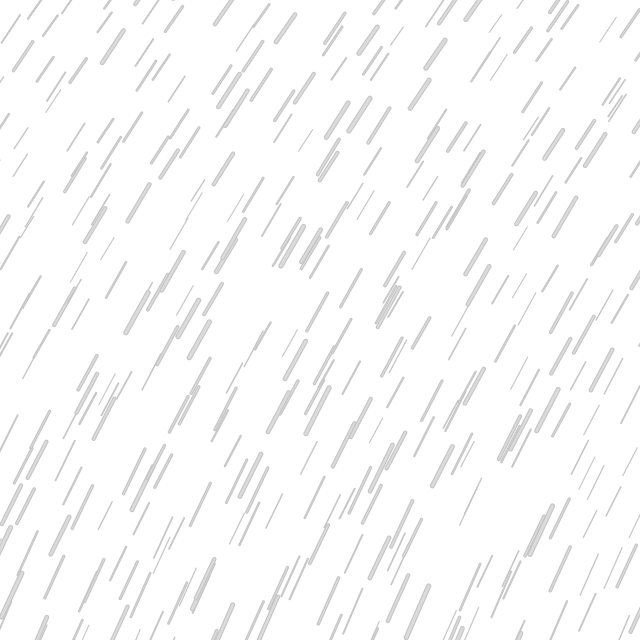
This pattern is drawn by a Shadertoy shader. Its source:

```glsl
// Integer hash: four random values in 0..1
vec4 hash4(ivec3 cell) {
    uvec4 v = uvec4(uvec3(cell + 16), 7u) * 1664525u + 1013904223u;
    for (int i = 0; i < 2; i++) {
        v.x += v.y * v.w;
        v.y += v.z * v.x;
        v.z += v.x * v.y;
        v.w += v.y * v.z;
        v ^= v >> 16u;
    }
    return vec4(v >> 8u) / 16777216.0;
}

// Signed distance to a capsule centred on the origin
float capsule(vec2 p, vec2 halfAxis, float radius) {
    float t = clamp(dot(p, halfAxis) / dot(halfAxis, halfAxis), -1.0, 1.0);
    return length(p - halfAxis * t) - radius;
}

float coverage(float dist, float pixel) {
    return clamp(0.5 - dist / pixel, 0.0, 1.0);
}

void mainImage(out vec4 fragColor, in vec2 fragCoord) {
    const float cells = 13.0;
    const vec3 outlineGray = vec3(0.765);
    const vec3 fillGray = vec3(0.86);
    float pixel = 1.0 / iResolution.y;
    vec2 uv = fragCoord * pixel;
    ivec2 home = ivec2(floor(uv * cells));
    vec3 color = vec3(1.0);

    // Two streaks per cell, gathered from the neighbouring cells
    for (int y = -1; y <= 1; y++)
    for (int x = -1; x <= 1; x++)
    for (int k = 0; k < 2; k++) {
        ivec2 cell = home + ivec2(x, y);
        vec4 rnd = hash4(ivec3(cell, k));
        vec2 center = (vec2(cell) + rnd.xy) / cells;

        // Streaks grow steeper and longer toward the bottom
        float angle = radians(mix(66.5, 55.0, center.y) + 2.0 * rnd.w - 1.0);
        float halfLength = mix(0.019, 0.039, 0.5 * (rnd.z + rnd.w)) * mix(1.22, 0.8, center.y);
        float radius = mix(0.0008, 0.0041, pow(rnd.z, 1.4));
        float dist = capsule(uv - center, halfLength * vec2(cos(angle), sin(angle)), radius);

        // Thin strokes stay solid, thick ones show a pale core
        vec3 streak = mix(outlineGray, fillGray, coverage(dist + 0.0017, pixel));
        color = mix(color, streak, coverage(dist, pixel));
    }
    fragColor = vec4(color, 1.0);
}
```
